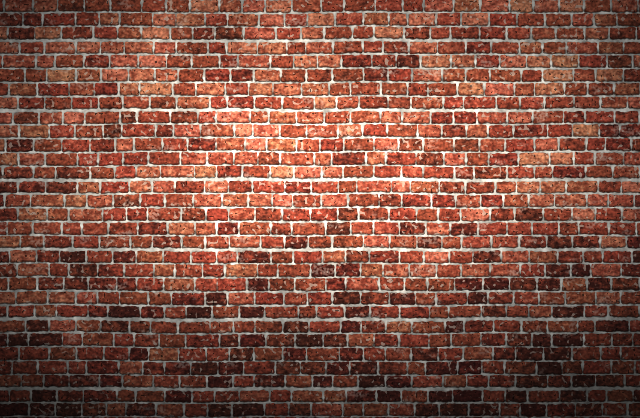
Give the GLSL for this texture, as a WebGL 2 fragment shader.

```glsl
#version 300 es
precision highp float;
// An old brick wall: 30 staggered courses of about 24.5 bricks, lit from the centre.
// Each brick is a rounded box between jittered joints, roughened by gradient noise,
// with pale mortar, chips, pits and a dark falloff towards the edges.
uniform vec2 u_resolution;
out vec4 fragColor;

const float BRICK_PITCH = 1.877; // brick length with joint, in course heights

float hash(vec2 p) {
  vec3 q = fract(vec3(p.xyx) * vec3(0.1031, 0.1030, 0.0973));
  q += dot(q, q.yzx + 33.33);
  return fract((q.x + q.y) * q.z);
}

float gradientDot(vec2 cell, vec2 offset) {
  float angle = 6.2832 * hash(cell + 71.0);
  return dot(vec2(cos(angle), sin(angle)), offset);
}

// Gradient noise, roughly -0.7 to 0.7
float noise(vec2 p) {
  vec2 i = floor(p), f = p - i;
  vec2 u = f * f * f * (f * (f * 6.0 - 15.0) + 10.0);
  vec2 e = vec2(0.0, 1.0);
  return mix(mix(gradientDot(i, f), gradientDot(i + e.yx, f - e.yx), u.x),
             mix(gradientDot(i + e, f - e), gradientDot(i + 1.0, f - 1.0), u.x), u.y);
}

float fbm(vec2 p) {
  float sum = 0.0, amplitude = 1.0;
  for (int i = 0; i < 3; i++) {
    sum += amplitude * noise(p);
    p = p * 2.03 + 17.3;
    amplitude *= 0.55;
  }
  return sum;
}

float roundedBox(vec2 p, vec2 halfSize, float radius) {
  vec2 q = abs(p) - halfSize + radius;
  return length(max(q, 0.0)) + min(max(q.x, q.y), 0.0) - radius;
}

// Position of an upright joint within its course, in brick pitches
float uprightJoint(float column, float course) {
  return column + 0.36 * (hash(vec2(column + 9.0, course * 3.0 + 5.0)) - 0.5);
}

// Half thickness of a bed joint; every fifth one is heavier
float bedJoint(float course) {
  float heavy = 1.0 - step(0.5, abs(mod(course, 5.0) - 2.0));
  return 0.06 + 0.065 * heavy + 0.025 * hash(vec2(course, 41.0));
}

vec3 brickColor(float tone, float tint) {
  vec3 color = mix(vec3(0.31, 0.15, 0.13), vec3(0.61, 0.285, 0.215), smoothstep(0.0, 0.45, tone));
  color = mix(color, vec3(0.80, 0.50, 0.385), smoothstep(0.45, 0.95, tone));
  return color * mix(vec3(1.05, 0.93, 0.94), vec3(1.0, 1.07, 0.98), tint);
}

void main() {
  vec2 uv = gl_FragCoord.xy / u_resolution;
  vec2 wall = gl_FragCoord.xy / u_resolution.y * 30.0;
  float pixel = 30.0 / u_resolution.y;

  // Courses sag a little, and alternate ones shift by half a brick
  vec2 p = wall - vec2(0.0, 0.1);
  p.y += 0.11 * noise(vec2(wall.x * 0.17, wall.y * 0.08));
  float course = floor(p.y);
  float shift = 0.5 * mod(course, 2.0) + 0.3 * hash(vec2(course, 13.0));
  float x = p.x / BRICK_PITCH + shift;
  float column = floor(x);
  column -= 1.0 - step(uprightJoint(column, course), x);
  column += step(uprightJoint(column + 1.0, course), x);
  vec2 id = vec2(column + 3.0, course + 7.0);

  // Brick outline with worn edges
  float left = uprightJoint(column, course), right = uprightJoint(column + 1.0, course);
  float lower = bedJoint(course), upper = 1.0 - bedJoint(course + 1.0);
  vec2 center = vec2(0.5 * (left + right), course + 0.5 * (lower + upper));
  vec2 local = vec2((x - center.x) * BRICK_PITCH, p.y - center.y);
  vec2 halfSize = vec2(0.5 * (right - left) * BRICK_PITCH - 0.075, 0.5 * (upper - lower));
  float d = roundedBox(local, halfSize, 0.1);
  d += 0.1 * noise(wall * 1.7) + 0.07 * noise(wall * 4.3 + 31.0);
  float brickMask = 1.0 - smoothstep(-0.6 * pixel, 0.6 * pixel, d);

  // Brick face: own tone, mottling, pale chips and small dark pits
  float grain = fbm(wall * vec2(1.8, 2.6) + 50.0 * hash(id));
  float fine = noise(wall * 5.3 + 80.0);
  float patches = noise(wall * 0.22) + 0.6 * noise(wall * 0.09 + 60.0);
  float tone = 0.14 + 0.62 * hash(id + 19.0) + 0.30 * grain + 0.2 * patches;
  tone += 0.34 * (uv.y - 0.5);
  vec3 brick = brickColor(clamp(tone, 0.0, 1.0), hash(id + 57.0));
  brick *= 1.0 + 0.42 * fine + 0.24 * grain;
  float chips = smoothstep(0.25, 0.5, noise(wall * 3.3 + 140.0) + 0.4 * noise(wall * 0.7));
  brick = mix(brick, vec3(0.87, 0.77, 0.69), 0.7 * chips);
  float pits = smoothstep(0.34, 0.52, noise(wall * 4.6 + 230.0) + 0.15 * grain);
  brick *= 1.0 - 0.55 * pits;
  brick *= 1.0 - 0.42 * smoothstep(-0.16, 0.0, d) * smoothstep(0.1, -0.4, local.y);

  // Mortar: pale, smudged, shadowed beneath each brick
  vec3 mortar = vec3(0.90, 0.88, 0.83) * (1.0 + 0.36 * fbm(wall * 1.3 + 300.0));
  float under = smoothstep(0.05, -0.35, local.y);
  mortar *= 1.0 - (0.16 + 0.42 * under) * (1.0 - smoothstep(0.0, 0.10, d));
  float smear = smoothstep(0.3, 0.6, fbm(wall * vec2(0.5, 0.9) + 400.0));
  brick = mix(brick, vec3(0.80, 0.72, 0.66), 0.45 * smear * smoothstep(-0.4, 0.2, fine));

  // Pool of light just above the middle, deepest shade at the foot
  vec2 away = (uv - vec2(0.5, 0.61)) * vec2(1.0, 1.08);
  float light = 0.10 + 1.18 * exp(-3.1 * dot(away, away));
  light *= 1.0 + 0.16 * patches;
  vec3 color = mix(mortar, brick, brickMask) * light;
  color *= mix(vec3(0.98, 1.0, 1.03), vec3(1.02, 1.0, 0.98), smoothstep(0.4, 1.1, light));
  fragColor = vec4(clamp(color, 0.0, 1.0), 1.0);
}
```
